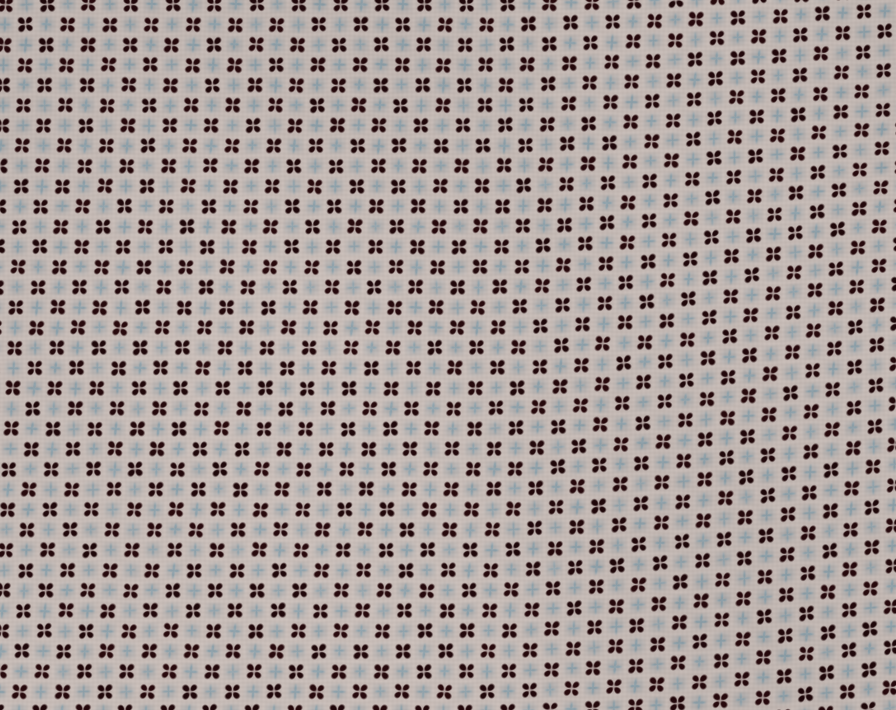
A Shadertoy shader for this pattern:

```glsl
// Printed cotton: dark four-petal flowers and faint blue crosses alternate
// on a checkerboard grid. The grid is bent like loosely laid cloth, each motif
// is jittered by a hash, and layered sines give the weave and soft shading.

// Lengths in canvas heights
const vec2  CELL        = vec2(0.02951, 0.02847); // half a repeat, across and down
const vec2  GRID_START  = vec2(0.0368, 0.0345);   // first flower, from top left
const float LEAN        = 0.0402;                 // leftward drift of columns
const float WIDEN       = 0.00041;                // extra cell width at the bottom
const float BEND_START  = 0.657;                  // where rows begin to rise
const float BEND_WIDTH  = 0.604;
const float THREAD      = 0.0066;                 // weave period
// Lengths in cells
const float PETAL_DIST  = 0.25;
const vec2  PETAL_SIZE  = vec2(0.17, 0.13);
const float CROSS_REACH = 0.37;
const float CROSS_WIDTH = 0.042;
const float INK_BLUR    = 0.05;

const vec3 CLOTH      = vec3(0.765, 0.722, 0.702);
const vec3 CROSS_HALO = vec3(0.665, 0.663, 0.665);
const vec3 CROSS_INK  = vec3(0.555, 0.625, 0.660);
const vec3 STAIN      = vec3(0.590, 0.500, 0.500);
const vec3 PETAL_INK  = vec3(0.135, 0.030, 0.042);
const float PI = 3.14159265;

float hash(vec2 p) {
    vec3 h = fract(vec3(p.xyx) * 0.1031);
    h += dot(h, h.yzx + 33.33);
    return fract((h.x + h.y) * h.z);
}

mat2 rotation(float a) {
    float c = cos(a), s = sin(a);
    return mat2(c, -s, s, c);
}

// Canvas position (y down) to grid cells, including the bend of the cloth
vec2 clothGrid(vec2 p) {
    float y = clamp(p.y, 0.0, 1.0);
    float left = GRID_START.x - LEAN * pow(y, 1.25);
    float t = max(p.x - BEND_START, 0.0) / BEND_WIDTH;
    float rise = (0.020 + 0.015 * smoothstep(0.0, 0.5, y)) * pow(t, 1.6);
    return vec2((p.x - left) / (CELL.x + WIDEN * y * y),
                (p.y + rise - GRID_START.y) / CELL.y);
}

// Distance to four teardrop petals on the diagonals
float flowerDistance(vec2 q, vec2 id) {
    float swell = 0.94 + 0.12 * hash(id * 3.0 + sign(q));
    q = abs(q);
    vec2 e = vec2(q.x + q.y, q.y - q.x) * 0.70711;
    e.x -= PETAL_DIST;
    vec2 size = PETAL_SIZE * swell;
    size.y += 0.13 * clamp(e.x, -0.2, 0.2);
    return (length(e / size) - 1.0) * PETAL_SIZE.y;
}

// Ink strength of one tapering stroke along x
float stroke(vec2 q, float reach, float soft) {
    float taper = 1.0 - smoothstep(0.35 * reach, reach, abs(q.x));
    float w = CROSS_WIDTH + soft;
    return taper * exp(-q.y * q.y / (w * w)) * (CROSS_WIDTH + INK_BLUR) / w;
}

// Fine threads, faded out where the canvas is too coarse to hold them
float weave(vec2 p, vec2 g) {
    float fade = smoothstep(1.5, 4.0, THREAD * iResolution.y);
    float wander = 0.9 * sin(g.x * 1.7 + sin(g.y * 2.3));
    float weft = sin(p.y * 2.0 * PI / THREAD + wander);
    float warp = sin(p.x * 2.0 * PI / THREAD + 0.8 * sin(g.y * 1.3));
    float slub = sin(g.y * 5.1 + 2.0 * sin(g.x * 0.8)) * sin(g.x * 2.9 + g.y);
    return fade * (0.009 * weft + 0.006 * warp) + 0.006 * slub;
}

void mainImage(out vec4 fragColor, in vec2 fragCoord) {
    vec2 p = vec2(fragCoord.x, iResolution.y - fragCoord.y) / iResolution.y;
    vec2 g = clothGrid(p);
    vec2 id = floor(g + 0.5);
    float pixel = 1.0 / (iResolution.y * CELL.x);
    float soft = max(INK_BLUR, 0.7 * pixel);

    // Cloth with a cool tint pooled around the crosses
    float checker = cos(PI * g.x) * cos(PI * g.y);
    vec3 color = mix(CLOTH, CROSS_HALO, 0.85 * smoothstep(0.1, -1.0, checker));

    // Motif with its own small shift, turn and strength
    float variety = hash(id);
    vec2 shift = vec2(hash(id + 17.0), hash(id + 41.0)) - 0.5;
    vec2 q = (g - id - 0.05 * shift) * vec2(1.0, CELL.y / CELL.x);
    q = rotation(0.16 * (variety - 0.5)) * q;

    if (mod(id.x + id.y, 2.0) < 0.5) {
        float d = flowerDistance(q, id);
        color = mix(color, STAIN, 0.5 * exp(-dot(q, q) * 16.0));
        vec3 ink = PETAL_INK * (0.85 + 0.3 * variety);
        color = mix(color, ink, 1.0 - smoothstep(-soft, soft, d));
    } else {
        vec2 reach = CROSS_REACH * (0.95 + 0.35 * shift);
        float across = stroke(q, reach.x, 0.4 * pixel);
        float down = stroke(q.yx, reach.y + 0.06, 0.4 * pixel);
        float ink = max(across, down) * (0.55 + 0.35 * variety);
        color = mix(color, CROSS_INK, clamp(ink, 0.0, 1.0));
    }

    // Weave and broad, gentle folds of light
    float folds = 0.015 * sin(3.1 * p.x + 1.9 * p.y - 0.8)
                + 0.008 * sin(7.0 * p.x - 4.0 * p.y + 1.0);
    float light = 0.985 + folds + 0.025 * smoothstep(0.0, 0.5, p.y);
    color = color * light + weave(p, g) * smoothstep(0.1, 0.7, color.g);
    fragColor = vec4(clamp(color, 0.0, 1.0), 1.0);
}
```
